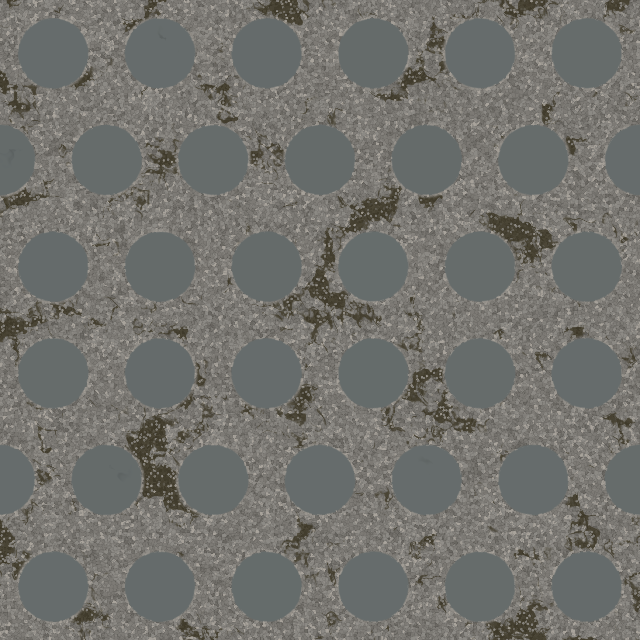
Reproduce this pattern procedurally as a Shadertoy shader.

```glsl
// Staggered slate discs set in speckled stone with dark grime and fine cracks.

float hash(vec2 p) {
    vec3 q = fract(vec3(p.xyx) * 0.1031);
    q += dot(q, q.yzx + 33.33);
    return fract((q.x + q.y) * q.z);
}

// Cellular noise: nearest distance, second distance, random value of the cell
vec3 cells(vec2 p) {
    vec2 base = floor(p);
    vec3 best = vec3(9.0, 9.0, 0.0);
    for (int y = -1; y <= 1; y++)
    for (int x = -1; x <= 1; x++) {
        vec2 c = base + vec2(x, y);
        float d = length(c + vec2(hash(c), hash(c + 57.3)) - p);
        if (d < best.x) best = vec3(d, best.x, hash(c + 131.7));
        else best.y = min(best.y, d);
    }
    return best;
}

// Layered cellular noise, high along ragged branching patches
float grimeField(vec2 p) {
    float sum = 0.0, weight = 0.38;
    for (int i = 0; i < 4; i++) {
        sum += weight * cells(p).x;
        p = mat2(1.7, 1.3, -1.3, 1.7) * p + 17.0;
        weight *= 0.72;
    }
    return sum;
}

vec3 grainColour(float h) {
    vec3 c = mix(vec3(0.40, 0.39, 0.37), vec3(0.48, 0.47, 0.45), smoothstep(0.05, 0.35, h));
    c = mix(c, vec3(0.54, 0.53, 0.51), smoothstep(0.50, 0.68, h));
    return mix(c, vec3(0.65, 0.63, 0.60), smoothstep(0.78, 0.92, h));
}

void mainImage(out vec4 fragColor, in vec2 fragCoord) {
    vec2 uv = fragCoord / iResolution.y;
    vec2 warp = 0.006 * sin(uv.yx * 61.0 + 2.0 * sin(uv * 97.0))
              + 0.002 * sin(uv.yx * 283.0 + uv * 190.0);

    // Disc grid: the middle row of every three shifts by half a step
    vec2 grid = uv * 6.0;
    float row = floor(grid.y);
    grid.x += 0.5 * step(0.5, mod(row, 3.0)) * step(mod(row, 3.0), 1.5);
    vec2 id = floor(grid);
    vec2 local = fract(grid) - 0.5;

    // Stone grains with darker joints
    vec3 grain = cells(uv * 185.0);
    vec3 fine = cells(uv * 330.0 + 40.0);
    vec3 stone = grainColour(mix(grain.z, fine.z, 0.25));
    stone *= 0.92 + 0.10 * smoothstep(0.0, 0.35, grain.y - grain.x);

    float edge = length(local) - 0.328 + 0.008 * (grain.z - 0.5);

    // Grime patches, broken up by grains that stay clean
    float field = grimeField((uv + warp) * 8.0 + 3.0)
                + 0.025 * sin(uv.x * 9.0 + 2.0 * sin(uv.y * 7.0)) * sin(uv.y * 11.0 + 1.0);
    float grime = smoothstep(0.53, 0.59, field + 0.04 * (fine.z - 0.5));
    float cleanGrain = smoothstep(0.48, 0.26, grain.x) * smoothstep(0.45, 0.65, grain.z);
    grime *= 1.0 - 0.85 * cleanGrain;

    // Short cracks around the grimy areas
    vec3 vein = cells((uv + warp * 1.5) * 21.0 + 9.0);
    float crack = smoothstep(0.09, 0.02, vein.y - vein.x) * smoothstep(0.46, 0.53, field);
    grime = max(grime, 0.8 * crack * (1.0 - 0.5 * cleanGrain));
    grime *= smoothstep(0.0, 0.04, edge);
    vec3 colour = mix(stone, vec3(0.27, 0.25, 0.19) + 0.06 * (fine.z - 0.5), grime);

    // Pale broken rim
    float rim = smoothstep(0.03, 0.0, abs(edge - 0.008)) * smoothstep(0.2, 0.8, grain.z);
    colour = mix(colour, vec3(0.62, 0.60, 0.57), 0.5 * rim);

    // Flat slate discs, a few with faint scuffs
    vec3 slate = vec3(0.398, 0.422, 0.420) + 0.008 * (hash(id + 5.0) - 0.5);
    float scuff = smoothstep(0.56, 0.64, field) * smoothstep(0.2, 0.05, length(local - vec2(0.06, 0.1)));
    slate *= 1.0 - 0.10 * scuff * step(0.6, hash(id + 23.0));
    float pixel = 6.0 / iResolution.y;
    colour = mix(slate, colour, smoothstep(-pixel, pixel, edge));

    fragColor = vec4(colour, 1.0);
}
```
